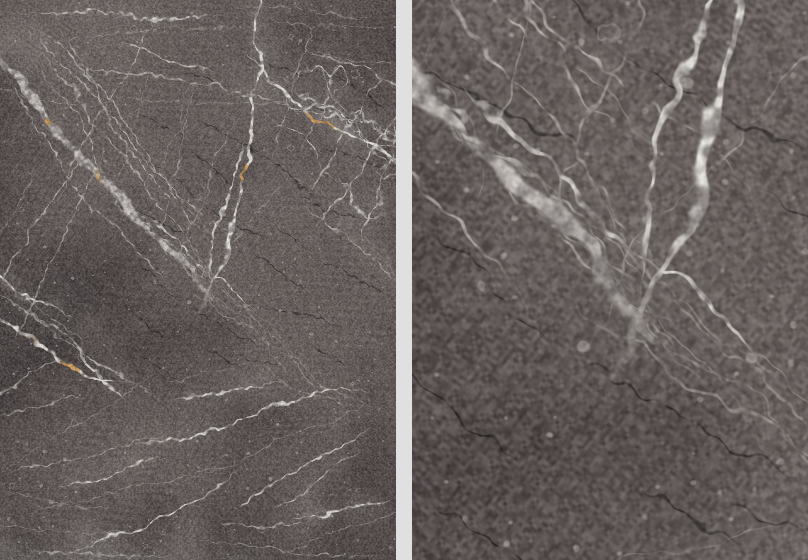
Left, the full canvas; right, a detail of the centre.
Write a WebGL 2 fragment shader that draws this texture.

```glsl
#version 300 es
precision highp float;

#define STONE_DARK vec3(0.283, 0.256, 0.256)
#define STONE_PALE vec3(0.402, 0.373, 0.363)
#define CALCITE_GREY vec3(0.55, 0.53, 0.52)
#define CALCITE_WHITE vec3(0.88, 0.87, 0.85)
#define OCHRE vec3(0.78, 0.60, 0.36)
#define GRAIN 0.13
#define WANDER 0.085
#define GLOW 0.034
#define VEINS 60
#define STRANDS 6
#define CRACKS 24

uniform vec2 u_resolution;
out vec4 fragColor;

float hash(vec2 p) {
  return fract(sin(dot(p, vec2(127.1, 311.7))) * 43758.5453);
}

float noise(vec2 p) {
  vec2 i = floor(p), f = fract(p);
  f = f * f * (3.0 - 2.0 * f);
  return mix(mix(hash(i), hash(i + vec2(1, 0)), f.x),
             mix(hash(i + vec2(0, 1)), hash(i + vec2(1, 1)), f.x), f.y);
}

float fbm(vec2 p) {
  float sum = 0.0, amp = 0.5;
  for (int i = 0; i < 5; i++) {
    sum += amp * noise(p);
    p = mat2(1.6, 1.2, -1.2, 1.6) * p + 5.3;
    amp *= 0.5;
  }
  return sum;
}

vec2 heading(float angle) {
  return vec2(cos(angle), sin(angle));
}

// Jagged tapering vein from a to b: x = crumbled core, y = cloudy glow
vec2 vein(vec2 p, vec2 a, vec2 b, float width, float rough, float seed) {
  vec2 dir = b - a, q = p - a;
  float len = length(dir);
  dir /= len;
  float along = dot(q, dir) / len;
  float across = dot(q, vec2(-dir.y, dir.x));
  if (along < 0.0 || along > 1.0 || abs(across) > 0.18) return vec2(0);

  vec2 s = p + seed * vec2(3.17, 1.93);
  across += rough * (WANDER * (noise(s * 4.5) - 0.5) + 0.030 * (noise(s * 15.0) - 0.5)
          + 0.015 * (noise(s * 42.0) - 0.5)) + 0.005 * (noise(s * 115.0) - 0.5);
  float d = abs(across);
  float taper = smoothstep(0.0, 0.2, along) * (1.0 - smoothstep(0.75, 1.0, along));
  float body = noise(s * 27.0);
  float w = width * taper * (0.2 + 1.3 * body);
  float soft = max(0.0012, 1.0 / u_resolution.y);
  float crumble = smoothstep(0.0, 0.55, noise(s * 95.0) + 0.5 * body);
  float core = (1.0 - smoothstep(w * 0.6, w + soft, d)) * sqrt(taper) * crumble;
  float reach = across > 0.0 ? GLOW : GLOW * 0.3;
  float glow = exp(-d / reach) * taper * smoothstep(0.38, 0.72, fbm(s * 8.0));
  return vec2(core, glow);
}

// Scattered flecks; hollow = 1 turns them into small rings
float flecks(vec2 p, float cells, float chance, float radius, float hollow) {
  vec2 id = floor(p * cells);
  vec2 jitter = vec2(hash(id + 3.1), hash(id + 7.7));
  vec2 q = p - (id + 0.2 + 0.6 * jitter) / cells;
  q.y *= 0.8 + 0.6 * jitter.x;
  float r = radius * (0.5 + jitter.y);
  float d = length(q) + radius * 0.8 * (noise(p * 260.0) - 0.5);
  d = mix(d - r, abs(d - r) - 0.0004, hollow);
  return step(hash(id + 11.9), chance) * (1.0 - smoothstep(-0.0004, 0.0014, d));
}

void main() {
  vec2 p = gl_FragCoord.xy / u_resolution.y;
  float width = u_resolution.x / u_resolution.y;

  // Cloudy stone body with smoky pale patches
  float cloud = fbm(p * 3.0 + 1.4 * fbm(p * 2.3 + 8.0));
  vec3 colour = mix(STONE_DARK, STONE_PALE, smoothstep(0.28, 0.68, cloud));
  float smoke = smoothstep(0.5, 0.78, fbm(p * 4.5 + 21.0));
  colour = mix(colour, CALCITE_GREY, 0.38 * smoke);

  // Fine dark cracks, gathered towards the upper right
  float crack = 0.0;
  for (int i = 0; i < CRACKS; i++) {
    float k = float(i) + 1.0;
    vec2 a = fract(k * vec2(0.7549, 0.5698)) * vec2(width, 1.0);
    a = mix(a, vec2(0.75 * width, 0.75), 0.4);
    vec2 b = a + heading(-0.45 + 0.5 * (hash(vec2(k, 4.0)) - 0.5)) * (0.07 + 0.13 * hash(vec2(k, 9.0)));
    crack = max(crack, vein(p, a, b, 0.0003, 0.5, k + 60.0).x);
  }
  colour *= 1.0 - 0.36 * crack;

  // Principal veins: a diagonal fault, a steep fissure, two crusted seams
  vec2 fault = vein(p, vec2(-0.06, 0.96), vec2(0.43, 0.43), 0.0066, 0.5, 1.0);
  vec2 fissure = vein(p, vec2(0.49, 1.08), vec2(0.37, 0.42), 0.0030, 0.9, 2.0);
  vec2 crust = vein(p, vec2(0.43, 0.91), vec2(0.80, 0.60), 0.0038, 1.3, 3.0);
  vec2 seam = vein(p, vec2(-0.08, 0.42), vec2(0.28, 0.29), 0.0032, 1.2, 4.0);
  vec2 major = max(max(fault, fissure), max(crust, seam) * vec2(1.0, 1.7));

  // Thin strands that run beside the fault and the upper crust
  vec2 minor = vec2(0);
  for (int i = 0; i < STRANDS; i++) {
    float k = float(i) + 1.0;
    vec2 shift = 0.13 * (vec2(hash(vec2(k, 1.0)), hash(vec2(k, 3.0))) - 0.5);
    vec2 beside = vein(p, vec2(0.02, 0.93) + shift, vec2(0.36, 0.50) + shift * 1.5, 0.0010, 0.6, k + 90.0);
    vec2 branch = vein(p, vec2(0.50, 0.87) + shift, vec2(0.76, 0.66) + shift, 0.0014, 1.6, k + 100.0);
    minor = max(minor, max(beside * vec2(0.6, 0.35), branch * vec2(0.75, 0.6)));
  }

  // Lesser veins in four headings, most of them faint
  for (int i = 0; i < VEINS; i++) {
    float k = float(i) + 1.0;
    float family = mod(k, 4.0);
    float angle = family < 1.0 ? -0.75 : family < 2.0 ? 0.38 : family < 3.0 ? -0.16 : 1.12;
    angle += 0.4 * (hash(vec2(k, 2.0)) - 0.5);
    float rank = pow(hash(vec2(k, 5.0)), 2.0);
    vec2 centre = fract(k * vec2(0.6180, 0.7549) + 0.3) * vec2(width, 1.0);
    vec2 arm = heading(angle) * (0.08 + 0.16 * hash(vec2(k, 8.0)));
    vec2 v = vein(p, centre - arm, centre + arm, mix(0.0003, 0.0016, rank), 0.55, k + 10.0);
    minor = max(minor, v * vec2(mix(0.3, 1.0, rank), mix(0.05, 0.6, rank)));
  }

  // Milky glow, then mottled calcite with ochre stains
  float glow = max(major.y, minor.y);
  float mottle = noise(p * 170.0);
  colour = mix(colour, CALCITE_GREY * 1.08, clamp(glow * (0.4 + 0.5 * mottle), 0.0, 0.8));
  vec3 calcite = mix(CALCITE_GREY, CALCITE_WHITE, smoothstep(0.1, 0.8, mottle));
  calcite = mix(calcite, CALCITE_GREY * (0.85 + 0.5 * mottle), 0.6 * step(major.x, fault.x) * step(minor.x, fault.x));
  float stain = smoothstep(0.76, 0.84, noise(p * 23.0 + 4.0));
  calcite = mix(calcite, OCHRE * (0.75 + 0.4 * mottle), stain * step(minor.x, major.x));
  colour = mix(colour, calcite, max(major.x, minor.x) * 0.95);

  // Small pale flecks and fossil rings
  float dust = max(flecks(p, 46.0, 0.3, 0.0010, 0.0), flecks(p + 0.37, 19.0, 0.2, 0.0022, 0.0));
  float rings = flecks(p + 0.71, 10.0, 0.25, 0.0050, 1.0);
  colour = mix(colour, CALCITE_GREY * 1.15, max(dust * 0.65, rings * 0.5));

  // Fine grain from two layers turned against each other
  vec2 turned = mat2(0.8, 0.6, -0.6, 0.8) * p;
  colour += GRAIN * (noise(turned * 470.0) + 0.7 * noise(p.yx * 330.0 + 9.0) - 0.85);
  fragColor = vec4(clamp(colour, 0.0, 1.0), 1.0);
}
```
